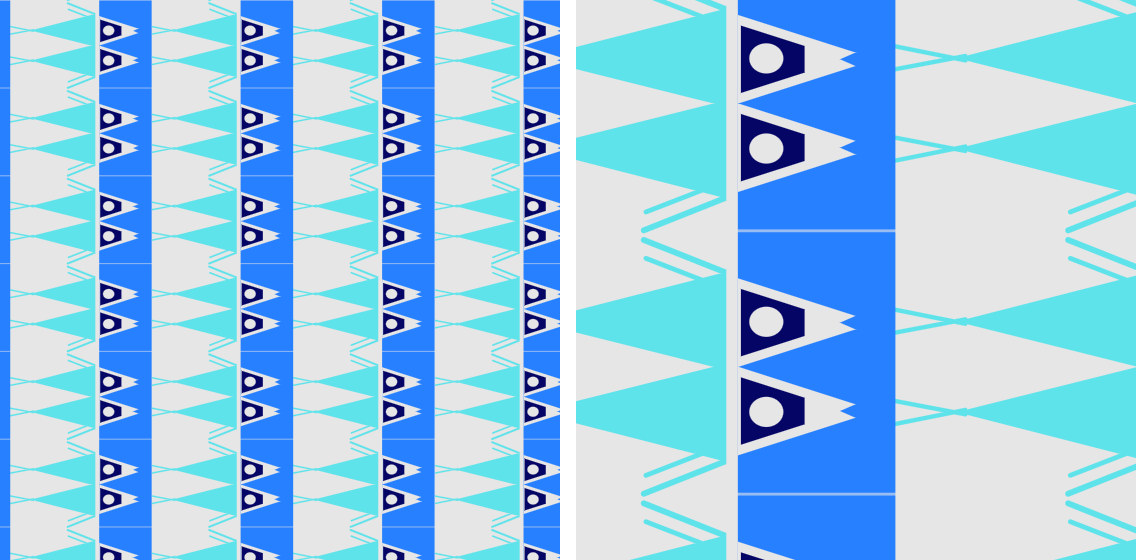
Left: the whole. Right: its middle third, enlarged.
Write a WebGL 1 fragment shader that draws this pattern.

```glsl
precision highp float;

uniform vec2 u_resolution;

// All lengths are in design units; the canvas is CANVAS units tall.
const float CANVAS = 768.0;
const vec2 PERIOD = vec2(194.0, 120.4);
const float STRIPE_LEFT = 136.0;
const float STRIPE_HALF = 36.0;
const float MIRROR_Y = 62.5;

const vec3 GREY = vec3(0.90, 0.90, 0.90);
const vec3 BLUE = vec3(0.15, 0.50, 1.00);
const vec3 TEAL = vec3(0.37, 0.89, 0.92);
const vec3 NAVY = vec3(0.02, 0.02, 0.40);
const vec3 PALE = vec3(0.60, 0.74, 0.95);

// Repeat centred on zero.
float wrap(float v, float period) {
  return mod(v + 0.5 * period, period) - 0.5 * period;
}

float coverage(float dist, float pixel) {
  return clamp(0.5 - dist / pixel, 0.0, 1.0);
}

float stroke(vec2 p, vec2 a, vec2 b, float halfWidth) {
  vec2 ab = b - a;
  float t = clamp(dot(p - a, ab) / dot(ab, ab), 0.0, 1.0);
  return length(p - a - ab * t) - halfWidth;
}

// Symmetric wedge narrowing to the right, between x = left and x = right.
float taper(vec2 p, float left, float right, float halfHeight, float slope) {
  float side = (abs(p.y) - halfHeight + slope * (p.x - left)) / sqrt(1.0 + slope * slope);
  return max(side, max(left - p.x, p.x - right));
}

float ellipse(vec2 p, vec2 radii) {
  return (length(p / radii) - 1.0) * min(radii.x, radii.y);
}

// Spike with crossing tail lines and two slanted whiskers.
float spike(vec2 p) {
  vec2 q = p - vec2(-94.0, 20.7);
  float body = max(q.y - 0.256 * q.x, -q.y - 0.25 * q.x);
  body = max(body, p.x + 5.3);
  float tail = min(stroke(q, vec2(-32.0, 6.2), vec2(4.0, -1.0), 1.0),
                   stroke(q, vec2(-32.0, -5.8), vec2(4.0, 1.0), 1.0));
  float whiskers = min(stroke(p, vec2(-43.0, 58.0), vec2(-4.0, 42.5), 1.35),
                       stroke(p, vec2(-42.0, 49.6), vec2(-16.0, 39.5), 1.1));
  return min(min(body, tail), max(whiskers, p.x + 5.3));
}

// Pointed head with a forked tip.
float head(vec2 p) {
  float fork = (p.x - 46.7 - 2.3 * abs(p.y)) / 2.5;
  return max(taper(p, 0.0, 54.5, 20.3, 0.32), fork);
}

void main() {
  vec2 p = gl_FragCoord.xy / u_resolution.y * CANVAS;
  p.y = CANVAS - p.y;
  float pixel = 1.1 * CANVAS / u_resolution.y;

  // Cell coordinates, mirrored about the horizontal axis of the motif
  vec2 cell = vec2(wrap(p.x - STRIPE_LEFT + 25.0, PERIOD.x) - 25.0,
                   abs(wrap(p.y - MIRROR_Y, PERIOD.y)));
  vec2 headPos = cell - vec2(0.0, 20.2);

  vec3 color = mix(GREY, TEAL, coverage(spike(cell), pixel));

  // Blue stripe with pale seams
  float stripe = abs(wrap(p.x - STRIPE_LEFT - STRIPE_HALF, PERIOD.x)) - STRIPE_HALF;
  float seam = abs(wrap(p.y - 0.3, PERIOD.y)) - 0.65;
  vec3 stripeColor = mix(BLUE, PALE, coverage(seam, pixel));
  color = mix(color, stripeColor, coverage(stripe, pixel));

  // Heads, dark patches and round spots
  color = mix(color, GREY, coverage(head(headPos), pixel));
  color = mix(color, NAVY, coverage(taper(headPos, 1.4, 30.5, 15.4, 0.32), pixel));
  float spot = ellipse(headPos - vec2(13.0, 0.4), vec2(7.8, 6.9));
  color = mix(color, GREY, coverage(spot, pixel));

  gl_FragColor = vec4(color, 1.0);
}
```
